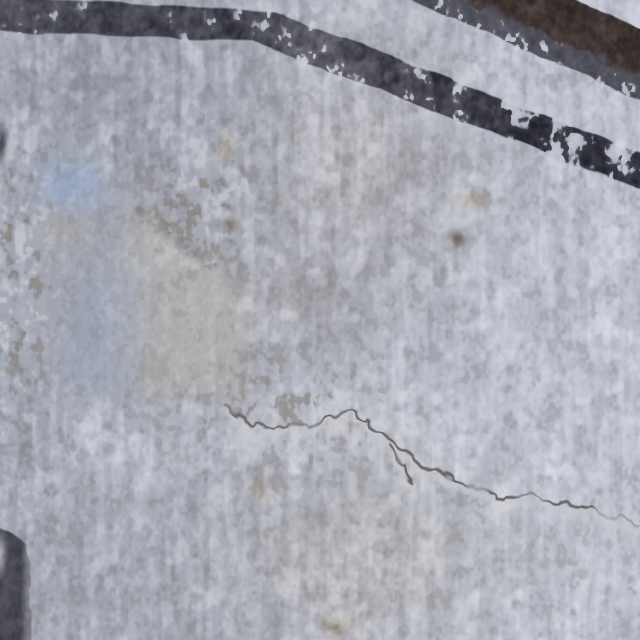
Write a WebGL 1 fragment shader that draws this texture.

```glsl
precision highp float;
uniform vec2 u_resolution;

#define GRAIN 0.15
#define MOTTLE 0.11
#define STREAKS 0.075
#define RAGGED 0.007
#define CRACK_WIDTH 0.0022
#define PAINT vec3(0.25, 0.25, 0.29)
#define BROWN vec3(0.25, 0.215, 0.205)
#define PLASTER vec3(0.79, 0.79, 0.80)
#define OCHRE vec3(0.64, 0.59, 0.54)

vec3 hash3(vec2 p) {
  vec3 q = vec3(dot(p, vec2(127.1, 311.7)), dot(p, vec2(269.5, 183.3)), dot(p, vec2(419.2, 371.9)));
  return fract(sin(q) * 43758.545);
}

// Smooth cellular noise: random cell values blended by distance
float cells(vec2 p) {
  vec2 id = floor(p), f = p - id;
  float sum = 0.0, weight = 0.0;
  for (int j = -1; j <= 1; j++) {
    for (int i = -1; i <= 1; i++) {
      vec2 o = vec2(float(i), float(j));
      vec3 h = hash3(id + o);
      vec2 d = o + h.xy - f;
      float w = exp(-5.0 * dot(d, d));
      sum += w * h.z;
      weight += w;
    }
  }
  return sum / weight;
}

float blob(vec2 p, vec2 center, vec2 radius) {
  vec2 q = (p - center) / radius;
  return exp(-dot(q, q));
}

float segment(vec2 p, vec2 a, vec2 b) {
  vec2 d = b - a;
  return length(p - a - d * clamp(dot(p - a, d) / dot(d, d), 0.0, 1.0));
}

float inside(float d, float soft) {
  return smoothstep(-soft, soft, d);
}

float crackDistance(vec2 p) {
  float d = segment(p, vec2(0.35, 0.365), vec2(0.41, 0.33));
  d = min(d, segment(p, vec2(0.41, 0.33), vec2(0.48, 0.336)));
  d = min(d, segment(p, vec2(0.48, 0.336), vec2(0.553, 0.362)));
  d = min(d, segment(p, vec2(0.553, 0.362), vec2(0.612, 0.31)));
  d = min(d, segment(p, vec2(0.612, 0.31), vec2(0.677, 0.268)));
  d = min(d, segment(p, vec2(0.677, 0.268), vec2(0.77, 0.229)));
  d = min(d, segment(p, vec2(0.77, 0.229), vec2(0.86, 0.219)));
  d = min(d, segment(p, vec2(0.86, 0.219), vec2(1.0, 0.182)));
  return min(d, segment(p, vec2(0.612, 0.30), vec2(0.65, 0.245)));
}

// Broad tints of the wall
vec3 wallTint(vec2 p) {
  vec3 c = mix(vec3(0.65, 0.665, 0.71), vec3(0.735, 0.75, 0.80), smoothstep(0.25, 0.8, p.x));
  c = mix(c, vec3(0.61, 0.63, 0.68), 0.8 * blob(p, vec2(0.18, 0.86), vec2(0.25, 0.14)));
  c = mix(c, vec3(0.67, 0.67, 0.69), 0.85 * blob(p, vec2(0.56, 0.74), vec2(0.2, 0.23)));
  c = mix(c, vec3(0.65, 0.65, 0.67), 0.7 * blob(p, vec2(0.45, 0.53), vec2(0.13, 0.09)));
  c = mix(c, vec3(0.69, 0.685, 0.69), 0.8 * blob(p, vec2(0.57, 0.13), vec2(0.22, 0.14)));
  c = mix(c, vec3(0.75, 0.76, 0.79), 0.8 * blob(p, vec2(0.52, 0.33), vec2(0.18, 0.07)));
  c = mix(c, vec3(0.76, 0.775, 0.81), 0.6 * blob(p, vec2(0.9, 0.12), vec2(0.17, 0.13)));
  c += 0.055 * blob(p, vec2(0.485, 0.79), vec2(0.025, 0.13));
  c += 0.05 * blob(p, vec2(0.565, 0.77), vec2(0.018, 0.1));
  return c + 0.06 * blob(p, vec2(0.2, 0.29), vec2(0.11, 0.07));
}

void main() {
  vec2 p = gl_FragCoord.xy / u_resolution;
  float soft = 0.0012 + 0.7 / u_resolution.y;
  float fine = cells(p * vec2(170.0, 140.0)) - 0.5;
  float grain = cells(p * vec2(75.0, 62.0) + 7.0) - 0.5;
  float mottle = cells(p * vec2(25.0, 21.0) + 19.0) - 0.5;
  float streak = cells(p * vec2(120.0, 11.0) + 31.0) - 0.5;
  float rough = 0.6 * grain + 0.4 * fine;
  vec2 q = p + RAGGED * vec2(grain, mottle);

  // Smoothed patch with a diagonal upper edge
  float patchArea = inside(0.79 - q.y - 0.95 * (q.x - 0.12), 0.04)
    * smoothstep(0.03, 0.08, p.x) * smoothstep(0.42, 0.34, p.x)
    * smoothstep(0.35, 0.41, p.y) * smoothstep(0.79, 0.72, p.y);
  vec3 patchTint = mix(vec3(0.64, 0.65, 0.685), vec3(0.69, 0.685, 0.685), smoothstep(0.16, 0.26, p.x));
  patchTint = mix(patchTint, vec3(0.60, 0.66, 0.77), blob(p, vec2(0.11, 0.715), vec2(0.065, 0.055)));
  patchTint = mix(patchTint, vec3(0.61, 0.645, 0.73), 0.75 * blob(p, vec2(0.145, 0.46), vec2(0.06, 0.14)));
  patchTint = mix(patchTint, vec3(0.65, 0.635, 0.63), 0.6 * blob(p, vec2(0.09, 0.64), vec2(0.06, 0.035)));
  vec3 col = mix(wallTint(p), patchTint, 0.9 * patchArea);

  // Weathered surface
  float texture = GRAIN * rough + MOTTLE * mottle * (0.6 + grain) + STREAKS * streak;
  col += mix(texture, 0.35 * STREAKS * streak + 0.025 * fine, 0.8 * patchArea);
  float flaky = blob(p, vec2(0.03, 0.56), vec2(0.05, 0.2)) + blob(p, vec2(0.31, 0.67), vec2(0.08, 0.09))
    + 0.7 * blob(p, vec2(0.46, 0.36), vec2(0.14, 0.08)) + 0.25;
  col = mix(col, PLASTER, 0.55 * min(flaky, 1.0) * smoothstep(0.1, 0.28, rough + 0.3 * mottle));
  col = mix(col, OCHRE * 0.8, 0.5 * min(flaky, 1.0) * smoothstep(0.12, 0.3, -rough - 0.3 * mottle));
  float ridge = segment(q, vec2(0.22, 0.67), vec2(0.33, 0.59));
  col -= 0.12 * exp(-ridge * ridge * 9000.0) * (0.7 + 2.0 * grain);

  // Stains
  float ochre = blob(q, vec2(0.742, 0.688), vec2(0.025, 0.012)) + blob(q, vec2(0.352, 0.772), vec2(0.014, 0.018))
    + blob(q, vec2(0.525, 0.022), vec2(0.024, 0.018)) + blob(q, vec2(0.405, 0.232), vec2(0.015, 0.015));
  col = mix(col, OCHRE + 0.25 * rough, 0.7 * min(ochre, 1.0));
  float dark = blob(q, vec2(0.717, 0.625), vec2(0.016, 0.014)) + blob(q, vec2(0.36, 0.65), vec2(0.013, 0.012));
  col = mix(col, OCHRE * 0.65, dark * (0.55 + grain));

  // Crack with a pale lower lip
  vec2 w = p + 0.018 * vec2(mottle, grain);
  float crack = crackDistance(w);
  float lip = crackDistance(w + vec2(0.004, 0.009));
  col = mix(col, PLASTER, 0.55 * smoothstep(0.011, 0.002, lip));
  col = mix(col, vec3(0.39, 0.38, 0.38), smoothstep(CRACK_WIDTH + soft, 0.0, crack) * clamp(0.8 + 1.5 * mottle, 0.2, 1.0));

  // Bent painted band, worn at both ends
  float lower = min(0.951 - 0.04 * q.x, 0.934 - 0.383 * (q.x - 0.40));
  float upper = min(1.005 - 0.05 * q.x, 0.985 - 0.385 * (q.x - 0.42));
  float band = inside(q.y - lower, soft) * inside(upper - q.y, soft);
  float ends = smoothstep(0.775, 0.80, q.x);
  float loss = 0.30 * ends + 0.10 * smoothstep(0.2, 0.0, p.x);
  float wear = smoothstep(0.27, 0.42, rough + 0.35 * mottle + loss);
  float fade = 0.11 * blob(p, vec2(0.53, 0.925), vec2(0.11, 0.07)) + 0.06 * smoothstep(0.4, 0.1, p.x);
  vec3 paint = PAINT + fade + 0.24 * rough + 0.12 * mottle;
  col = mix(col, paint, band * (1.0 - 0.9 * wear));

  // Brown beam with a blue-grey lower rim
  float rise = q.y - (1.0 - 0.44 * (q.x - 0.645));
  float top = 1.0 - 0.45 * (q.x - 0.90) - q.y;
  float beam = inside(rise, soft) * inside(top, soft);
  float rim = smoothstep(0.045, 0.03, rise + 0.02 * grain);
  vec3 beamColor = mix(BROWN, PAINT + 0.08, rim) + 0.16 * rough;
  float chips = rim * smoothstep(0.2, 0.32, rough + 0.3 * mottle + 0.1 * smoothstep(0.02, 0.0, rise));
  col = mix(col, beamColor, beam * (1.0 - 0.85 * chips));

  // Dark shapes on the left border
  vec2 corner = max(q - vec2(-0.015, 0.115), 0.0);
  float post = inside(0.062 - length(corner), soft);
  col = mix(col, PAINT + 0.04 + 0.15 * rough + 0.2 * smoothstep(0.03, 0.046, p.x), post);
  col = mix(col, PLASTER, 0.8 * blob(q, vec2(0.0, 0.135), vec2(0.008, 0.025)));
  col = mix(col, PAINT, 0.9 * blob(q, vec2(0.002, 0.775), vec2(0.009, 0.025)));

  gl_FragColor = vec4(clamp(col, 0.0, 1.0), 1.0);
}
```
